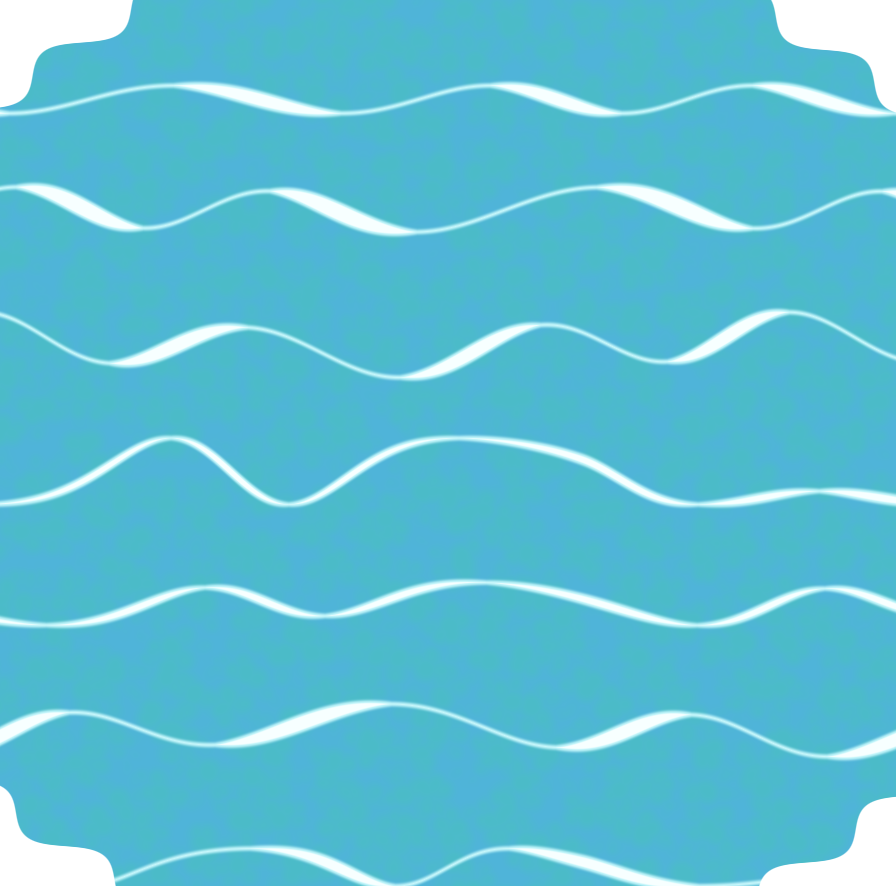
A WebGL 2 fragment shader for this pattern:

```glsl
#version 300 es
precision highp float;

#define ROWS 7
#define THIN 0.002
#define THICK 0.0095
#define SOFT 0.0045
#define MOTTLE_SCALE 21.0
#define CORNER_SIZE vec2(0.154, 0.104)
#define SEA_GREEN vec3(0.295, 0.735, 0.785)
#define SEA_BLUE vec3(0.31, 0.705, 0.85)
#define FOAM_PALE vec3(0.76, 0.96, 0.98)
#define FOAM_WHITE vec3(0.97, 1.0, 1.0)

uniform vec2 u_resolution;
out vec4 outColor;

const float TAU = 6.28318;

// Per row: depth from top, amplitude, cycles across, phase
const vec4 WAVE[ROWS] = vec4[ROWS](
  vec4(0.111, 0.0155, 3.04, -0.60), vec4(0.234, 0.0225, 3.04, 0.02),
  vec4(0.385, 0.0255, 3.31, -0.95), vec4(0.526, 0.0370, 2.60, -0.41),
  vec4(0.673, 0.0190, 2.80, -0.58), vec4(0.815, 0.0215, 2.93, -0.26),
  vec4(0.968, 0.0210, 3.10, -0.84));

// Phase warp: size, frequency, peak position; then fade at the right
const vec4 WARP[ROWS] = vec4[ROWS](
  vec4(0.07, 1.0, 0.97, 0.0), vec4(0.08, 1.2, 0.38, 0.0),
  vec4(0.05, 1.2, 0.16, 0.0), vec4(0.13, 1.6, 0.42, 0.8),
  vec4(0.10, 1.6, 0.45, 0.0), vec4(0.06, 1.3, 0.20, 0.0),
  vec4(0.08, 2.4, 0.57, 0.8));

// Slow swell: size, frequency, peak position; then stroke skew
const vec4 SWELL[ROWS] = vec4[ROWS](
  vec4(0.000, 1.0, 0.00, 0.60), vec4(0.003, 1.5, 0.40, 1.00),
  vec4(0.011, 1.1, 0.42, -0.75), vec4(0.000, 1.0, 0.00, 0.10),
  vec4(0.006, 1.4, 0.80, 0.05), vec4(0.008, 0.9, 0.95, -0.75),
  vec4(0.000, 1.0, 0.00, 0.40));

vec2 hash2(vec2 p) {
  vec3 q = fract(p.xyx * vec3(0.1031, 0.1030, 0.0973));
  q += dot(q, q.yzx + 33.33);
  return fract((q.xx + q.yz) * q.zy);
}

// Distance to the nearest scattered cell centre
float cellular(vec2 p) {
  vec2 cell = floor(p);
  float nearest = 2.0;
  for (int j = -1; j <= 1; j++)
    for (int i = -1; i <= 1; i++) {
      vec2 c = cell + vec2(i, j);
      nearest = min(nearest, distance(p, c + hash2(c)));
    }
  return nearest;
}

float ripple(vec3 w, float x) {
  return w.x * cos(TAU * w.y * (x - w.z));
}

// Coverage of one brush-like wave at a point measured down from the top
float waveStroke(int row, vec2 p, float soft) {
  vec4 wave = WAVE[row], warp = WARP[row], swell = SWELL[row];
  float phase = TAU * (wave.z * p.x + wave.w + ripple(warp.xyz, p.x));
  float fade = warp.w * smoothstep(0.65, 0.82, p.x);
  float depth = wave.x + wave.y * mix(-cos(phase), 1.0, fade)
              + ripple(swell.xyz, p.x);

  // The stroke swells on falling or rising slopes, or on both
  float skew = abs(swell.w), slope = sin(phase);
  float press = mix(abs(slope), slope * sign(swell.w), smoothstep(0.0, 0.6, skew));
  float halfWidth = THIN + THICK * (0.4 + 0.6 * skew) * max(press, 0.0);
  return 1.0 - smoothstep(halfWidth - soft, halfWidth + soft, abs(p.y - depth));
}

// Scalloped white cut at each corner
float cornerCut(vec2 p, float height, float pixel) {
  bool right = p.x > 0.5, top = p.y < 0.5 * height;
  vec2 q = min(p, vec2(1.0, height) - p) / CORNER_SIZE;
  float shift = right ? (top ? 0.1 : -1.75) : (top ? -0.6 : -0.2);
  float edge = (top ? 1.05 : 0.9) + 0.18 * sin(4.4 * (q.x - q.y) + shift);
  float blur = pixel / CORNER_SIZE.y;
  return 1.0 - smoothstep(edge - blur, edge + blur, q.x + q.y);
}

void main() {
  float pixel = 1.0 / u_resolution.x;
  float height = u_resolution.y * pixel;
  vec2 p = gl_FragCoord.xy * pixel;
  p.y = height - p.y;

  // Mottled water
  float mottle = 0.6 * cellular(p * MOTTLE_SCALE)
               + 0.4 * cellular(p.yx * MOTTLE_SCALE * 2.3 + 7.0);
  vec3 color = mix(SEA_GREEN, SEA_BLUE, smoothstep(0.15, 0.75, mottle));

  // Foam lines
  float foam = 0.0, soft = max(SOFT, pixel);
  for (int row = 0; row < ROWS; row++)
    foam = max(foam, waveStroke(row, p, soft));
  color = mix(color, FOAM_PALE, smoothstep(0.0, 0.85, foam));
  color = mix(color, FOAM_WHITE, smoothstep(0.75, 1.0, foam));

  color = mix(color, vec3(1.0), cornerCut(p, height, pixel));
  outColor = vec4(color, 1.0);
}
```
